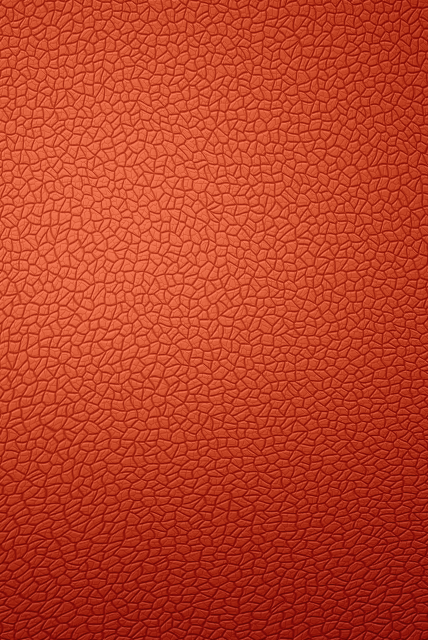
Give the GLSL for this texture, as a Shadertoy shader.

```glsl
const vec3 SHADOW_RED = vec3(0.50, 0.04, 0.03);
const vec3 LIT_ORANGE = vec3(0.89, 0.40, 0.26);
const vec3 TONE_CURVE = vec3(1.0, 1.2, 1.8);     // per-channel ramp shape
const vec3 SHEEN = vec3(0.05, 0.06, 0.09);       // cool glint on lit rims

const vec2 BOTTOM_DENSITY = vec2(31.0, 48.0);    // cells per canvas width
const vec2 TOP_DENSITY = vec2(44.0, 41.0);
const float BOTTOM_TILT = 0.24;
const float WARP = 0.010;
const float JITTER = 0.88;
const float CREASE_WIDTH = 0.17;
const float WRINKLE_WIDTH = 0.15;
const float WRINKLE_SHARE = 0.28;

const vec2 GLOW_CENTER = vec2(0.25, 0.64);
const float GLOW_WIDTH = 0.95;
const float GLOW_BELOW = 0.50;
const float GLOW_ABOVE = 0.62;
const float AMBIENT = 0.06;
const float GLOW = 1.04;

const vec2 LIGHT_STEP = vec2(-0.0013, 0.0036);
const float CREASE_DEPTH = 0.40;
const float SLOPE_GAIN = 0.26;
const float PORE_GAIN = 0.16;

vec2 hash2(vec2 cell) {
    vec2 k = vec2(dot(cell, vec2(127.1, 311.7)), dot(cell, vec2(269.5, 183.3)));
    return fract(sin(k) * 43758.545);
}

vec2 seedPoint(vec2 cell) {
    return cell + 0.5 + JITTER * (hash2(cell) - 0.5);
}

// Distance to the nearest border between cells
float borderDistance(vec2 p) {
    vec2 base = floor(p);
    vec2 nearest = vec2(0.0);
    float best = 1e3;
    for (int j = -1; j <= 1; j++)
    for (int i = -1; i <= 1; i++) {
        vec2 toSeed = seedPoint(base + vec2(i, j)) - p;
        float d = dot(toSeed, toSeed);
        if (d < best) { best = d; nearest = toSeed; }
    }
    float border = 1.0;
    for (int j = -2; j <= 2; j++)
    for (int i = -2; i <= 2; i++) {
        vec2 toSeed = seedPoint(base + vec2(i, j)) - p;
        vec2 across = toSeed - nearest;
        if (dot(across, across) > 1e-4)
            border = min(border, dot(0.5 * (toSeed + nearest), normalize(across)));
    }
    return border;
}

// Cells grow wide, flat and tilted toward the bottom
vec2 grainSpace(vec2 p) {
    float rise = smoothstep(0.0, 1.05, p.y);
    p += WARP * (sin(p.yx * vec2(11.0, 9.0) + vec2(0.6, 2.1))
       + 0.5 * sin(p.yx * vec2(27.0, 23.0) + p.xy * 13.0));
    p.y -= BOTTOM_TILT * (1.0 - rise) * p.x;
    return (p - vec2(0.5, 0.0)) * mix(BOTTOM_DENSITY, TOP_DENSITY, rise);
}

// Raised pebbles cut by deep creases and finer wrinkles
float leatherHeight(vec2 p) {
    vec2 g = grainSpace(p);
    g += 0.10 * sin(g.yx * 3.1 + vec2(0.0, 1.7));
    float pebble = smoothstep(-0.02, CREASE_WIDTH, borderDistance(g));
    float wrinkle = smoothstep(0.0, WRINKLE_WIDTH, borderDistance(g * 1.6 + 17.3));
    return pebble * mix(1.0, wrinkle, WRINKLE_SHARE);
}

// Broad glow fading to the right and toward the bottom
float illumination(vec2 uv) {
    vec2 d = uv - GLOW_CENTER;
    d /= vec2(GLOW_WIDTH, d.y < 0.0 ? GLOW_BELOW : GLOW_ABOVE);
    return AMBIENT + GLOW * exp(-dot(d, d));
}

void mainImage(out vec4 fragColor, in vec2 fragCoord) {
    vec2 uv = fragCoord / iResolution.xy;
    vec2 p = fragCoord / iResolution.x;

    float light = illumination(uv);
    float height = leatherHeight(p);
    float slope = height - leatherHeight(p + LIGHT_STEP);
    float pores = borderDistance(grainSpace(p) * 3.3 + 5.1) - 0.17;

    float tone = light
               - CREASE_DEPTH * (0.55 + 0.55 * light) * (1.0 - height)
               + SLOPE_GAIN * slope
               + PORE_GAIN * pores;

    // Tone ramp, darkening past the shadow red
    vec3 ramp = pow(vec3(clamp(tone, 0.0, 1.15)), TONE_CURVE);
    vec3 color = mix(SHADOW_RED, LIT_ORANGE, ramp);
    color *= 1.0 + max(min(tone, 0.0), -0.7);
    color += SHEEN * max(slope, 0.0) * (1.3 - light);

    fragColor = vec4(clamp(color, 0.0, 1.0), 1.0);
}
```
